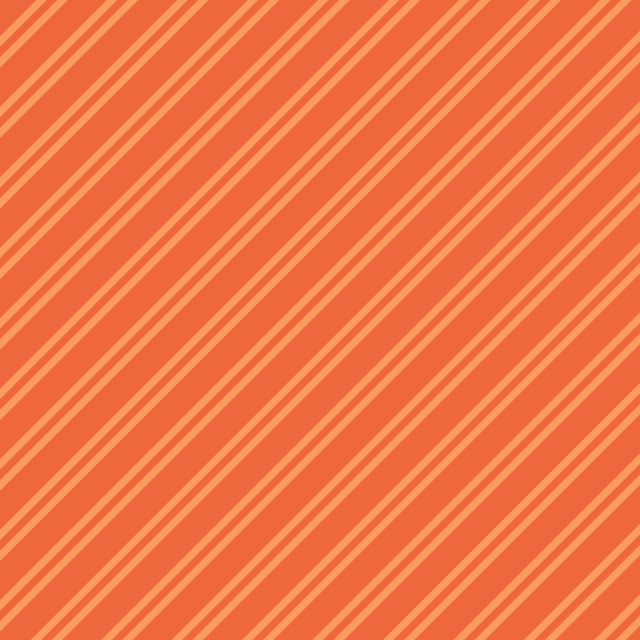
A Shadertoy shader for this pattern:

```glsl
// Diagonal pairs of thin apricot stripes on a warm orange cloth with a faint weave.

// Signed distance to a pair of stripes, in periods; negative inside a stripe
float stripePair(float phase) {
    float fromPairCentre = abs(fract(phase) - 0.5);
    return abs(fromPairCentre - 0.149) - 0.074;
}

// Fine grid of soft dots, 0 to 1
float weave(vec2 uv) {
    vec2 wave = sin(uv * 6.2831853 * 128.0 + 0.8);
    return smoothstep(0.1, 0.9, 0.5 + 0.5 * wave.x * wave.y);
}

void mainImage(out vec4 fragColor, in vec2 fragCoord) {
    vec2 uv = fragCoord / iResolution.y;

    // Position across the stripes, about nine periods along each side
    float period = 0.1101;
    float across = (uv.x + 1.0 - uv.y) / period;
    float dist = stripePair(across - 0.74 + 0.5);

    // Edge softness of about one pixel
    float soft = 1.3 / (iResolution.y * period);
    float stripe = 1.0 - smoothstep(-soft, soft, dist);

    // Thread tint on both colours
    float thread = weave(uv);
    vec3 ground = mix(vec3(0.945, 0.400, 0.240), vec3(0.915, 0.412, 0.232), 0.6 * thread);
    vec3 apricot = mix(vec3(0.990, 0.600, 0.370), vec3(0.970, 0.620, 0.370), thread);

    fragColor = vec4(mix(ground, apricot, stripe), 1.0);
}
```
